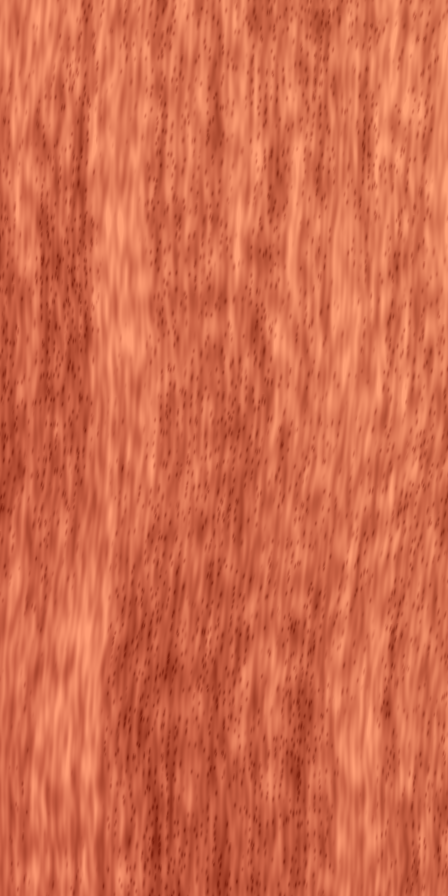
This texture is drawn by a Shadertoy shader. Its source:

```glsl
vec2 hash2(vec2 p) {
    vec3 q = fract(p.xyx * vec3(0.1031, 0.1030, 0.0973));
    q += dot(q, q.yzx + 33.33);
    return fract((q.xx + q.yz) * q.zy);
}

float cornerSlope(vec2 cell, vec2 offset) {
    float angle = 6.2832 * hash2(cell + 71.0).x;
    return dot(vec2(cos(angle), sin(angle)), offset);
}

float gradientNoise(vec2 p) {
    vec2 i = floor(p), f = fract(p);
    vec2 u = f * f * f * (f * (f * 6.0 - 15.0) + 10.0);
    vec2 e = vec2(1.0, 0.0);
    return mix(mix(cornerSlope(i, f), cornerSlope(i + e, f - e), u.x),
               mix(cornerSlope(i + e.yx, f - e.yx), cornerSlope(i + 1.0, f - 1.0), u.x), u.y);
}

// Short dark dashes, one candidate per cell, columns shifted at random
float pores(vec2 p, float density) {
    float ink = 0.0;
    for (int layer = 0; layer < 3; layer++) {
        float k = float(layer);
        vec2 g = p * vec2(62.0 + 9.0 * k, 27.0 + 5.0 * k) + 13.7 * k;
        g.y += 9.0 * hash2(vec2(floor(g.x), k + 5.0)).x;
        vec2 cell = floor(g) + 41.0 * k;
        vec2 rnd = hash2(cell);
        vec2 size = vec2(0.21, 0.2 + 0.15 * rnd.y);
        vec2 d = fract(g) - 0.5 - (rnd - 0.5) * vec2(0.4, 0.25);
        d.x -= 0.2 * d.y;
        float dash = exp(-dot(d / size, d / size) * 1.4);
        dash *= smoothstep(0.5, 0.35, max(abs(d.x), abs(d.y)));
        ink = max(ink, dash * smoothstep(0.0, 0.3, density - hash2(cell + 19.0).x));
    }
    return ink;
}

void mainImage(out vec4 fragColor, in vec2 fragCoord) {
    vec2 p = fragCoord / iResolution.x;

    // Grain leans slightly right and wanders
    vec2 grain = p;
    grain.x -= 0.035 * p.y + 0.04 * p.x * p.y;
    grain.x += 0.03 * gradientNoise(p * vec2(2.0, 1.3) + 4.0);
    grain.x += 0.004 * gradientNoise(p * vec2(9.0, 7.0));

    // Growth bands, streaks and fibres
    float bands = gradientNoise(grain * vec2(6.0, 0.6) + 2.3);
    float streaks = gradientNoise(grain * vec2(19.0, 1.1) + 8.1);
    float lines = gradientNoise(grain * vec2(52.0, 2.4) + 17.4);
    float fibres = gradientNoise(grain * vec2(95.0, 13.0) + 31.0);
    float mottle = gradientNoise(grain * vec2(24.0, 11.0) + 53.0);
    float tone = 0.64 + 0.4 * bands + 0.45 * streaks + 0.4 * lines
               + 0.45 * fibres + 0.4 * mottle;

    // Light falls from the upper right
    tone += 0.13 * (p.y - 1.0) + 0.16 * (p.x - 0.5);

    float density = 0.38 - 0.5 * streaks - 0.5 * bands;
    tone -= 0.42 * pores(grain, density);

    // Dark russet through to pale salmon
    vec3 russet = vec3(0.60, 0.22, 0.13);
    vec3 terracotta = vec3(0.80, 0.39, 0.275);
    vec3 salmon = vec3(0.95, 0.56, 0.41);
    tone = clamp(tone, -0.25, 1.15);
    vec3 color = tone < 0.56 ? mix(russet, terracotta, tone / 0.56)
                             : mix(terracotta, salmon, (tone - 0.56) / 0.44);

    // Redder tint toward the lower left
    float redness = 0.5 * (1.0 - p.x) + 0.25 * (2.0 - p.y) - 0.5;
    color += vec3(0.0, -0.03, -0.01) * redness;
    fragColor = vec4(color, 1.0);
}
```
